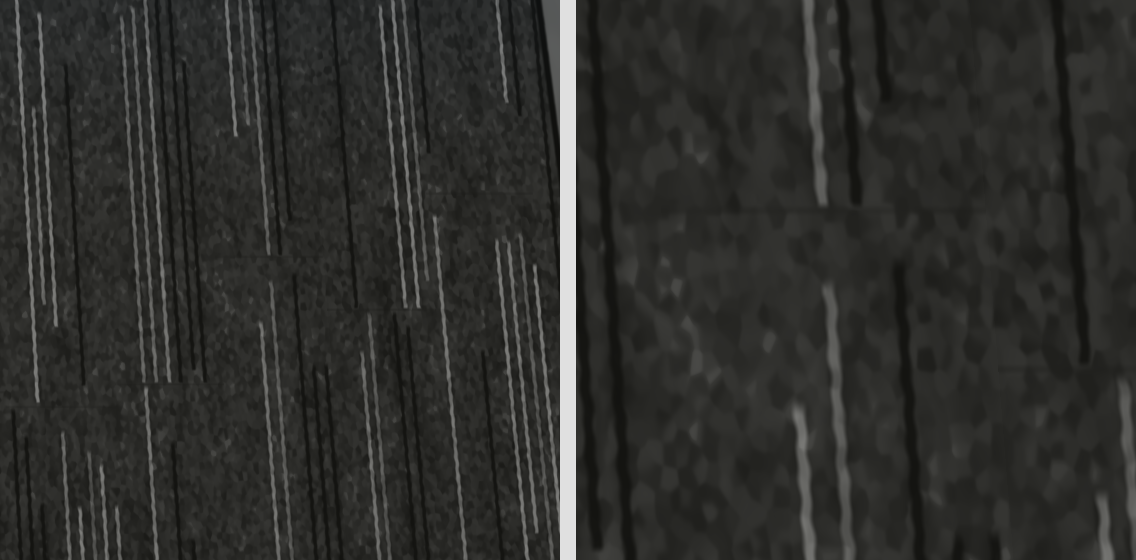
Left: the whole. Right: its middle third, enlarged.
Write a WebGL 2 fragment shader that draws this texture.

```glsl
#version 300 es
precision highp float;
// Charcoal plank carpet with slanted clusters of pale and black pinstripes.

uniform vec2 u_resolution;
out vec4 fragColor;

const float LANE_WIDTH = 0.0215;         // spacing of neighbouring stripes
const float LANES = 9.0;                 // stripe lanes in one plank
const float PLANK_LENGTH = 0.8;
const float SLANT = 0.05;                // lean at the left edge
const float SLANT_GAIN = 0.05;           // extra lean towards the right
const float STRIPE_HALF = 0.0031;
const float SOFTNESS = 0.0019;
const float BASE_TONE = 0.166;
const float PALE_TONE = 0.48;
const float BLACK_TONE = 0.07;
const float GRAIN = 0.085;
const float MOTTLE = 0.035;
const vec2 GRAIN_SCALE = vec2(135.0, 85.0);
const vec2 MOTTLE_SCALE = vec2(48.0, 17.0);
const vec3 WARM_TINT = vec3(0.003, 0.003, -0.008);
const vec3 COOL_TINT = vec3(-0.004, 0.004, 0.004);
const float SEED = 17.0;

float hash(vec2 p) {
    vec3 q = fract(vec3(p.xyx) * 0.1031);
    q += dot(q, q.yzx + 33.33);
    return fract((q.x + q.y) * q.z);
}

// Cellular noise: cell brightnesses blended by distance to their points.
float cellular(vec2 p) {
    vec2 cell = floor(p);
    float total = 0.0, weights = 0.0;
    for (int j = -1; j <= 1; j++) {
        for (int i = -1; i <= 1; i++) {
            vec2 id = cell + vec2(i, j);
            vec2 point = id + vec2(hash(id + 3.7), hash(id + 71.3));
            vec2 d = p - point;
            float w = exp(-6.0 * dot(d, d));
            total += w * hash(id + 151.9);
            weights += w;
        }
    }
    return total / weights;
}

// Soft-edged band of the given half width.
float band(float d, float halfWidth, float soft) {
    return 1.0 - smoothstep(halfWidth - soft, halfWidth + soft, abs(d));
}

void main() {
    vec2 uv = gl_FragCoord.xy / u_resolution.y;
    float soft = max(SOFTNESS, 1.0 / u_resolution.y);

    // Slanted weave coordinate with a slight yarn wobble
    float u = uv.x + (uv.y - 0.5) * (SLANT + SLANT_GAIN * uv.x);
    float wobble = 0.0005 * sin(uv.y * 310.0 + u * 90.0)
                 + 0.0004 * sin(uv.y * 173.0 - u * 240.0);

    // Plank, lane and position along the plank
    float lane = floor(u / LANE_WIDTH);
    float plank = floor(lane / LANES);
    float along = uv.y / PLANK_LENGTH + hash(vec2(plank + SEED, 5.0));
    float row = floor(along);
    float v = (along - row) * PLANK_LENGTH;
    vec2 plankId = vec2(plank * 7.0 + SEED, row * 13.0 + SEED);
    vec2 laneId = vec2(lane + 200.0, row * 19.0 + SEED);

    // Fabric: grain, mottle, faint streaks and rare pale flecks
    vec2 weave = vec2(u + 2.0, uv.y + 2.0);
    float grain = cellular(weave * GRAIN_SCALE);
    float mottle = cellular(weave * MOTTLE_SCALE);
    float streak = sin(u * 41.0 + 1.0) + 0.7 * sin(u * 97.0 + 2.0 * uv.y);
    float tone = BASE_TONE + GRAIN * (grain - 0.5) + MOTTLE * (mottle - 0.5);
    tone += 0.005 * streak + 0.014 * (hash(plankId + 2.0) - 0.5);
    tone += 0.06 * smoothstep(0.82, 1.0, grain) * smoothstep(0.5, 0.8, mottle);

    // Stripe clusters: a pale group followed by a black group
    float first = floor(hash(plankId + 11.0) * LANES);
    float paleRoll = hash(plankId + 23.0);
    float paleCount = 1.0 + floor(paleRoll * paleRoll * 4.9);
    float gap = floor(hash(plankId + 37.0) * 2.5);
    float blackCount = 1.0 + floor(hash(plankId + 41.0) * 2.9);
    float slot = mod(lane - plank * LANES - first, LANES);
    float isPale = 1.0 - step(paleCount, slot);
    float blackSlot = slot - paleCount - gap;
    float isBlack = step(0.0, blackSlot) * (1.0 - step(blackCount, blackSlot));

    // Each stripe has its own offset and ends
    float shift = (hash(laneId + 1.0) - 0.5) * 0.004;
    float d = u - (lane + 0.5) * LANE_WIDTH - shift + wobble;
    float low = max(0.0, hash(laneId + 53.0) * 0.5 - 0.25);
    float high = PLANK_LENGTH - max(0.0, hash(laneId + 67.0) * 0.4 - 0.12);
    float span = smoothstep(low, low + 0.006, v)
               * (1.0 - smoothstep(high - 0.012, high, v));

    // Shadows beside the stripes, then the stripes
    float halo = exp(-d * d / 0.00003) * span;
    tone -= halo * (0.035 * isPale + 0.03 * isBlack);
    float wear = mix(0.55, 1.0, hash(laneId + 83.0)) * mix(0.75, 1.15, grain);
    float stripe = band(d, STRIPE_HALF, soft) * span;
    tone = mix(tone, PALE_TONE, min(stripe * isPale * wear, 1.0));
    tone = mix(tone, BLACK_TONE, stripe * isBlack * 0.9);

    // Faint seam at plank ends
    float seam = min(v, PLANK_LENGTH - v);
    tone -= 0.03 * band(seam, 0.002, soft) * grain;

    // Bare floor beyond the dark carpet edge at the upper right
    float edge = uv.x - 0.961 - 0.13 * (1.0 - uv.y);
    tone = mix(tone, 0.34 + 0.04 * (mottle - 0.5), smoothstep(0.002, 0.01, edge));
    tone = mix(tone, 0.06, band(edge, 0.005, 0.003));

    vec3 color = tone + mix(WARM_TINT, COOL_TINT, smoothstep(0.6, 1.1, uv.y));
    fragColor = vec4(clamp(color, 0.0, 1.0), 1.0);
}
```
